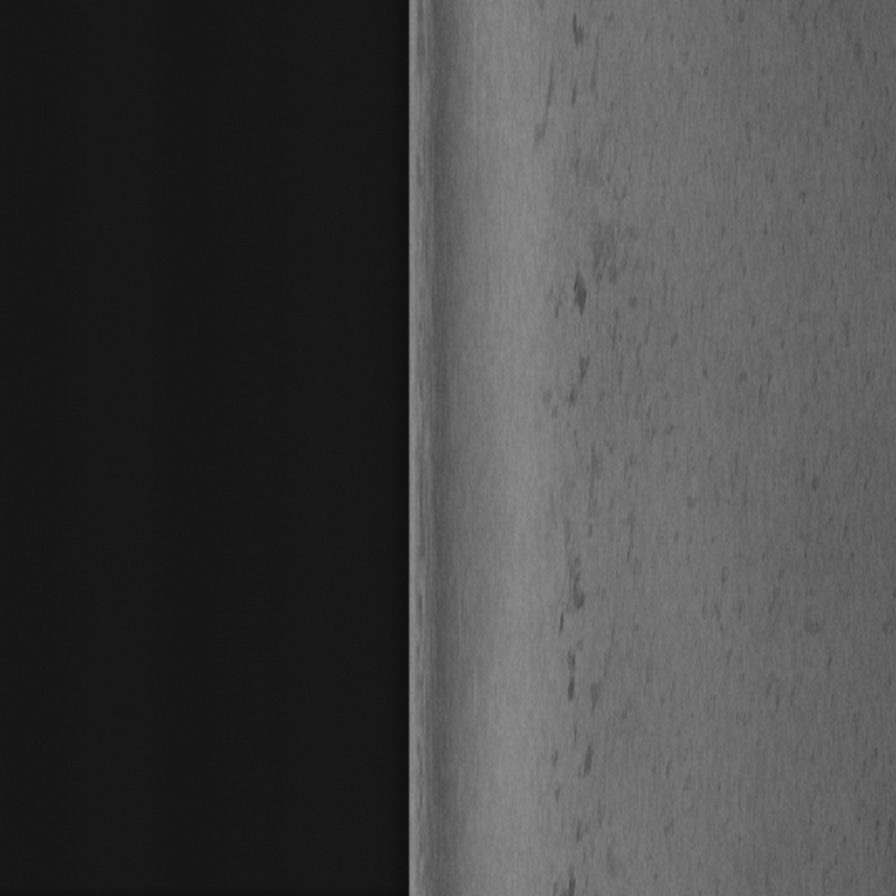
This texture is drawn by a three.js fragment shader. Its source:

```glsl
// Brushed grey metal sheet with a worn, rounded left edge beside a dark backdrop.
varying vec2 vUv;

const float EDGE_X = 0.4565;
const float EDGE_SOFT = 0.0016;
const float BACKDROP = 0.088;
const float SHEET_LEFT = 0.425;
const float SHEET_RIGHT = 0.375;
const float RIDGE_X = 0.574;
const float RIDGE_GAIN = 0.065;
const float GROOVE_X = 0.489;
const float GROOVE_DEPTH = 0.085;
const float RIM_X = 0.4605;
const float RIM_GAIN = 0.09;
const float FLAKE_X = 0.63;
const float FLAKE_DEPTH = 0.11;
const float GRAIN = 0.055;
const vec3 TINT = vec3(1.0, 1.0, 1.0);

float hash(vec2 p) {
  vec3 q = fract(vec3(p.xyx) * 0.1031);
  q += dot(q, q.yzx + 33.33);
  return fract((q.x + q.y) * q.z);
}

float noise(vec2 p) {
  vec2 i = floor(p);
  vec2 f = fract(p);
  f = f * f * (3.0 - 2.0 * f);
  float low = mix(hash(i), hash(i + vec2(1.0, 0.0)), f.x);
  float high = mix(hash(i + vec2(0.0, 1.0)), hash(i + 1.0), f.x);
  return mix(low, high, f.y);
}

float fbm(vec2 p) {
  float sum = 0.0;
  float weight = 0.5;
  for (int i = 0; i < 4; i++) {
    sum += weight * noise(p);
    p = p * 2.03 + 17.3;
    weight *= 0.5;
  }
  return sum / 0.9375;
}

float bump(float x, float center, float width) {
  float d = (x - center) / width;
  return exp(-d * d);
}

// Nearly black area with faint vertical bands
float backdrop(vec2 p) {
  float bands = 0.008 * bump(p.x, 0.38, 0.06) + 0.004 * bump(p.x, 0.14, 0.07);
  bands += 0.006 * (noise(vec2(p.x * 45.0, 3.0)) - 0.5);
  float shade = BACKDROP + bands - 0.022 * smoothstep(0.425, EDGE_X, p.x);
  shade += 0.008 * (hash(floor(p * 512.0)) - 0.5);
  return shade * mix(0.8, 1.0, smoothstep(0.0, 0.012, p.y));
}

// Broad light falling across the curved sheet
float sheetLight(vec2 p) {
  float sway = 2.0 * p.y - 1.0;
  float ridge = RIDGE_X - 0.018 * sway * sway + 0.012 * (noise(vec2(4.0, p.y * 5.0)) - 0.5);
  float shade = mix(SHEET_LEFT, 0.445, smoothstep(0.5, 0.6, p.x));
  shade = mix(shade, SHEET_RIGHT, smoothstep(0.68, 1.02, p.x));
  shade += RIDGE_GAIN * bump(p.x, ridge, p.x < ridge ? 0.036 : 0.055);
  shade -= GROOVE_DEPTH * bump(p.x, GROOVE_X, p.x < GROOVE_X ? 0.011 : 0.022);
  return shade + 0.045 * (fbm(p * vec2(13.0, 5.0)) - 0.5);
}

// Pale worn rim with broken vertical scratches
float rim(vec2 p) {
  float wear = noise(vec2(p.x * 300.0, p.y * 55.0));
  float scratches = noise(vec2(p.x * 420.0, p.y * 18.0));
  float shade = RIM_GAIN * bump(p.x, RIM_X, 0.0045);
  shade += 0.13 * (wear - 0.5) * bump(p.x, 0.469, 0.005);
  shade += 0.09 * (scratches - 0.5) * bump(p.x, 0.478, 0.011);
  return shade;
}

// Dark slanted flakes gathered in a vertical belt
float flakes(vec2 p) {
  vec2 q = vec2(p.x - 0.12 * p.y, p.y);
  float belt = bump(p.x, FLAKE_X, p.x < FLAKE_X ? 0.034 : 0.075);
  float cluster = smoothstep(0.25, 0.7, noise(p * vec2(22.0, 11.0) + 8.0));
  float large = smoothstep(0.57, 0.82, fbm(q * vec2(105.0, 27.0)));
  float small = smoothstep(0.62, 0.85, fbm(q * vec2(170.0, 50.0) + 41.0));
  float spread = smoothstep(0.58, 0.66, p.x);
  return large * belt * (0.35 + cluster) + small * spread * 0.5;
}

// Fine vertical brushing and small speckle
float grain(vec2 p) {
  float brushed = noise(p * vec2(360.0, 65.0)) - 0.5;
  float speckle = noise(p * vec2(430.0, 300.0) + 71.0) - 0.5;
  return GRAIN * (0.65 * brushed + 0.7 * speckle);
}

// Thin pale scratches left of the bright ridge
float scratches(vec2 p) {
  float lines = smoothstep(0.72, 0.92, noise(p * vec2(230.0, 9.0) + 25.0));
  return 0.035 * lines * bump(p.x, 0.525, 0.025);
}

void main() {
  vec2 p = vUv;
  float sheet = sheetLight(p) + rim(p) + grain(p) + scratches(p);
  sheet -= FLAKE_DEPTH * flakes(p);
  float mask = smoothstep(EDGE_X - EDGE_SOFT, EDGE_X + EDGE_SOFT, p.x);
  float shade = mix(backdrop(p), sheet, mask);
  gl_FragColor = vec4(TINT * clamp(shade, 0.0, 1.0), 1.0);
}
```
